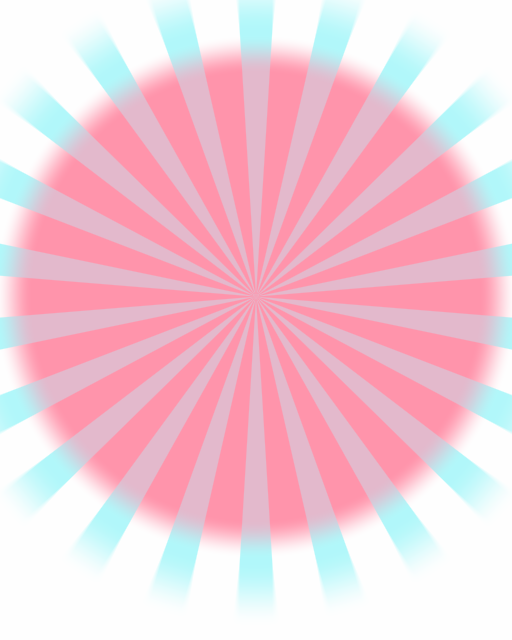
This background is drawn by a WebGL 1 fragment shader. Its source:

```glsl
precision highp float;
// A sunburst: soft-edged pink disc crossed by evenly spaced pale rays.
// Rays come from a repeated polar angle; they turn cyan past the disc
// and fade with radius into a near-white ground.

#define RAY_COUNT 22.0
#define RAY_HALF_ANGLE 0.0612
#define CENTRE vec2(0.5, 0.5365)
#define DISC_INNER 0.436
#define DISC_OUTER 0.512
#define FADE_START 0.520
#define FADE_END 0.645
#define TIP_SOFTNESS 0.012

uniform vec2 u_resolution;

const float TAU = 6.2831853;
const vec3 GROUND = vec3(0.995, 0.996, 0.996);
const vec3 DISC_PINK = vec3(1.0, 0.58, 0.67);
const vec3 RAY_MAUVE = vec3(0.89, 0.725, 0.80);
const vec3 RAY_CYAN = vec3(0.695, 0.97, 0.98);

// Coverage of the repeated wedges, one of which points straight up
float rayCoverage(vec2 p, float radius, float softness) {
  float spacing = TAU / RAY_COUNT;
  float angle = atan(p.x, p.y + 1e-6);
  float offset = abs(mod(angle + 0.5 * spacing, spacing) - 0.5 * spacing);
  float edge = radius * (offset - RAY_HALF_ANGLE);
  return clamp(0.5 - edge / softness, 0.0, 1.0);
}

void main() {
  // Lengths are fractions of the canvas width
  vec2 p = (gl_FragCoord.xy - CENTRE * u_resolution) / u_resolution.x;
  float radius = length(p);
  float pixel = 1.0 / u_resolution.x;

  // Radial masks
  float disc = 1.0 - smoothstep(DISC_INNER, DISC_OUTER, radius);
  float reach = 1.0 - smoothstep(FADE_START, FADE_END, radius);

  // Rays are crisp inside and blur slightly towards their tips
  float blur = TIP_SOFTNESS * smoothstep(DISC_OUTER, FADE_END, radius);
  float rays = rayCoverage(p, radius, 1.2 * pixel + blur);

  // Blend the lit and unlit sectors
  vec3 gap = mix(GROUND, DISC_PINK, disc);
  vec3 ray = mix(mix(GROUND, RAY_CYAN, reach), RAY_MAUVE, disc);
  gl_FragColor = vec4(mix(gap, ray, rays), 1.0);
}
```
